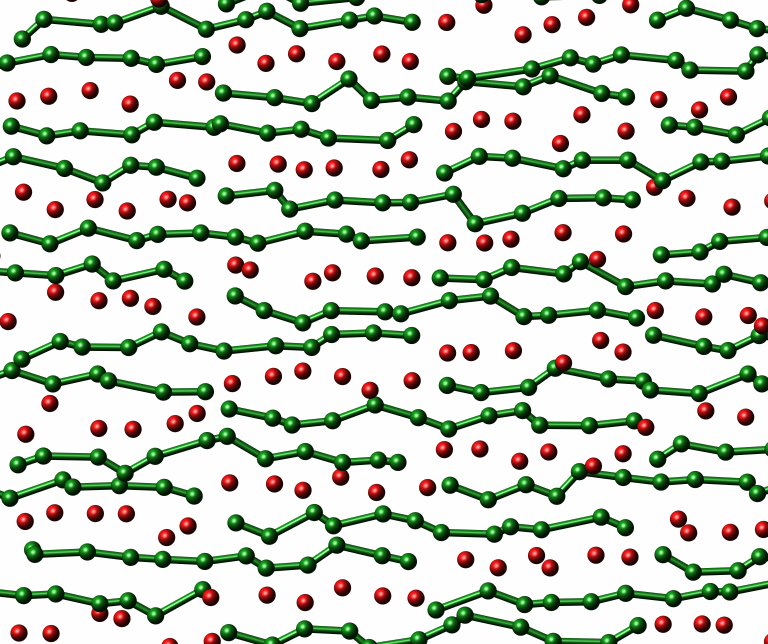
Give the GLSL for this pattern, as a WebGL 2 fragment shader.

```glsl
#version 300 es
precision highp float;
// Staggered rows of glossy green bead chains alternating with loose red balls on white.

#define ROWS 18.0          // rows per canvas height
#define PERIOD 18.0        // sites before a row repeats
#define CHAIN 12.0         // beads per chain; the other sites hold loose balls
#define ROW_SHIFT 6.0      // sites each row slides against the one below
#define JITTER 0.44        // scatter of the sites, in cells
#define BALL_RADIUS 0.24
#define BOND_RADIUS 0.104
#define GREEN vec3(0.08, 0.58, 0.10)
#define RED vec3(0.94, 0.08, 0.08)
#define PAPER vec3(0.995)
#define LIGHT vec3(-0.42, 0.46, 0.78)

uniform vec2 u_resolution;
out vec4 fragColor;

vec2 hash22(vec2 p) {
    vec3 q = fract(p.xyx * vec3(0.1031, 0.1030, 0.0973));
    q += dot(q, q.yzx + 33.33);
    return fract((q.xx + q.yz) * q.zy);
}

// Cell centre plus a bell-shaped offset from three summed hashes
vec2 sitePosition(vec2 cell) {
    vec2 seed = cell + 57.0;
    vec2 bell = hash22(seed) + hash22(seed + 131.7) + hash22(seed + 293.1) - 1.5;
    return cell + vec2(0.5, 0.33) + JITTER * bell;
}

// Diffuse light with a small white highlight
vec3 shade(vec3 normal, vec3 base) {
    vec3 light = normalize(LIGHT);
    vec3 halfway = normalize(light + vec3(0.0, 0.0, 1.0));
    float diffuse = max(dot(normal, light), 0.0);
    float gloss = pow(max(dot(normal, halfway), 0.0), 32.0);
    return base * (0.12 + 0.95 * diffuse * diffuse) + 0.62 * gloss;
}

// Normal of a round surface whose outline is reached at length(q) = 1
vec3 roundNormal(vec2 q) {
    q /= max(length(q), 1.0);
    return vec3(q, sqrt(max(1.0 - dot(q, q), 0.0)));
}

float coverage(float dist, float radius, float pixel) {
    return clamp((radius - dist) / pixel + 0.5, 0.0, 1.0);
}

void main() {
    float pixel = ROWS / u_resolution.y;
    vec2 p = gl_FragCoord.xy * pixel;
    vec2 home = floor(p - vec2(0.0, -0.17));
    vec3 color = PAPER;
    vec4 balls = vec4(0.0);

    for (int j = -1; j <= 1; j++) {
        for (int i = -2; i <= 1; i++) {
            vec2 cell = home + vec2(i, j);
            float place = mod(cell.x - ROW_SHIFT * (cell.y + 1.0), PERIOD);
            vec2 site = sitePosition(cell);
            vec2 offset = p - site;

            // Bond to the next bead of the same chain
            if (place < CHAIN - 1.5) {
                vec2 along = sitePosition(cell + vec2(1.0, 0.0)) - site;
                float t = clamp(dot(offset, along) / dot(along, along), 0.0, 1.0);
                vec2 across = offset - along * t;
                float cover = coverage(length(across), BOND_RADIUS, pixel);
                color = mix(color, shade(roundNormal(across / BOND_RADIUS), GREEN), cover);
            }

            // Bead or loose ball, gathered in a layer above the bonds
            vec3 base = place < CHAIN - 0.5 ? GREEN : RED;
            float cover = coverage(length(offset), BALL_RADIUS, pixel);
            vec3 lit = shade(roundNormal(offset / BALL_RADIUS), base);
            balls = mix(balls, vec4(lit, 1.0), cover);
        }
    }

    fragColor = vec4(color * (1.0 - balls.a) + balls.rgb, 1.0);
}
```
